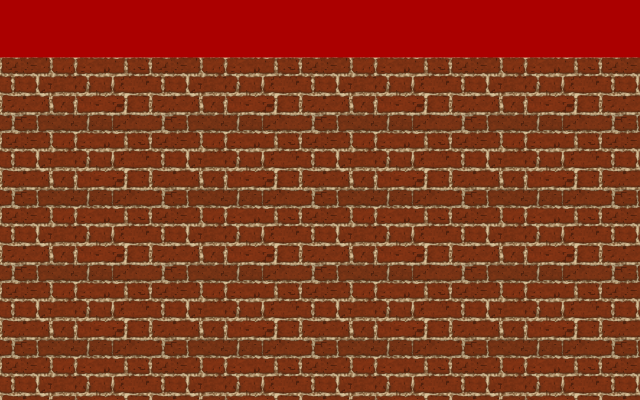
Give the GLSL for this texture, as a Shadertoy shader.

```glsl
// Flemish-bond brick wall below a flat red band. Four courses form a tile that
// repeats; each brick is a rounded box whose edge is worn by wrapping value noise,
// and the same noise grains the clay and the pale, gritty mortar.

// Sine-free hash of a lattice point
float hash(vec2 p) {
    vec3 q = fract(vec3(p.xyx) * 0.1031);
    q += dot(q, q.yzx + 33.33);
    return fract((q.x + q.y) * q.z);
}

// Value noise that wraps every 2 x 1 units
float noise(vec2 p, vec2 freq) {
    p *= freq;
    vec2 wrap = vec2(2.0, 1.0) * freq;
    vec2 cell = floor(p), f = fract(p);
    f = f * f * (3.0 - 2.0 * f);
    vec2 a = mod(cell, wrap), b = mod(cell + 1.0, wrap);
    return mix(mix(hash(a), hash(vec2(b.x, a.y)), f.x),
               mix(hash(vec2(a.x, b.y)), hash(b), f.x), f.y);
}

float roundedBox(vec2 p, vec2 halfSize, float radius) {
    vec2 q = abs(p) - halfSize + radius;
    return length(max(q, 0.0)) + min(max(q.x, q.y), 0.0) - radius;
}

vec3 wall(vec2 p, float pixel) {
    // Course: uneven heights within the tile, y measured downwards
    float y = fract(p.y);
    float edges[5] = float[5](0.0, 0.256, 0.522, 0.756, 1.0);
    int course = int(step(edges[1], y) + step(edges[2], y) + step(edges[3], y));
    float top = edges[course], bottom = edges[course + 1];

    // Header then stretcher, shifted by half a period on alternate courses
    float along = p.x - (course % 2 == 1 ? 0.68 : 0.175);
    float x = fract(along);
    bool header = x < 0.327;
    vec2 span = header ? vec2(0.0, 0.327) : vec2(0.327, 1.0);
    vec2 center = vec2(span.x + span.y, top + bottom) * 0.5;
    vec2 cellHalf = vec2(span.y - span.x, bottom - top) * 0.5;
    vec2 id = vec2(mod(floor(along), 2.0) * 2.0 + float(header), float(course));
    float tone = hash(id + 7.0);

    // Worn outline; the second course has wide joints, the third narrow ones
    float coarse = noise(p, vec2(14.0));
    float medium = noise(p + 0.37, vec2(27.0));
    float fine = noise(p + 0.71, vec2(52.0));
    float joint = course == 1 ? 0.023 : course == 2 ? 0.015 : 0.019;
    vec2 local = vec2(x, y) - center;
    float d = roundedBox(local, cellHalf - vec2(joint * 0.9, joint), 0.025);
    d += (coarse - 0.5) * 0.018 + (medium - 0.5) * 0.022;

    // Clay: fine grain, dark pits, and shading towards the lower edge
    vec3 clay = mix(vec3(0.50, 0.195, 0.075), vec3(0.43, 0.20, 0.085),
                    0.35 * tone + (course == 2 ? 0.4 : 0.0));
    clay *= 0.87 + 0.14 * fine + 0.12 * medium;
    clay *= 1.0 - 0.35 * smoothstep(0.76, 0.95, noise(p + 0.13, vec2(36.0)));
    float rim = smoothstep(-0.035, 0.0, d);
    float low = smoothstep(-0.2, 1.0, local.y / cellHalf.y);
    clay = mix(clay, vec3(0.32, 0.17, 0.075), rim * (0.3 + 0.5 * low));

    // Mortar: sandy grit, dimmer where it meets the clay
    float grit = 0.55 * fine + 0.45 * noise(p + 0.53, vec2(39.0));
    vec3 mortar = mix(vec3(0.50, 0.35, 0.21), vec3(0.86, 0.76, 0.60),
                      smoothstep(0.15, 0.75, grit));
    mortar *= 0.80 + 0.20 * smoothstep(0.0, 0.02, d);
    mortar *= course == 2 ? 0.88 : 1.0;

    float soft = max(pixel * 0.7, 0.006);
    return mix(clay, mortar, smoothstep(-soft, soft, d));
}

void mainImage(out vec4 fragColor, in vec2 fragCoord) {
    // One tile is 3/16 of the canvas height; origin at the upper left
    float pixel = 16.0 / (3.0 * iResolution.y);
    vec2 p = vec2(fragCoord.x, iResolution.y - fragCoord.y) * pixel;

    float below = smoothstep(-0.5, 0.5, (p.y - 0.767) / pixel);
    vec3 color = mix(vec3(0.67, 0.0, 0.0), wall(p, pixel), below);
    fragColor = vec4(color, 1.0);
}
```
